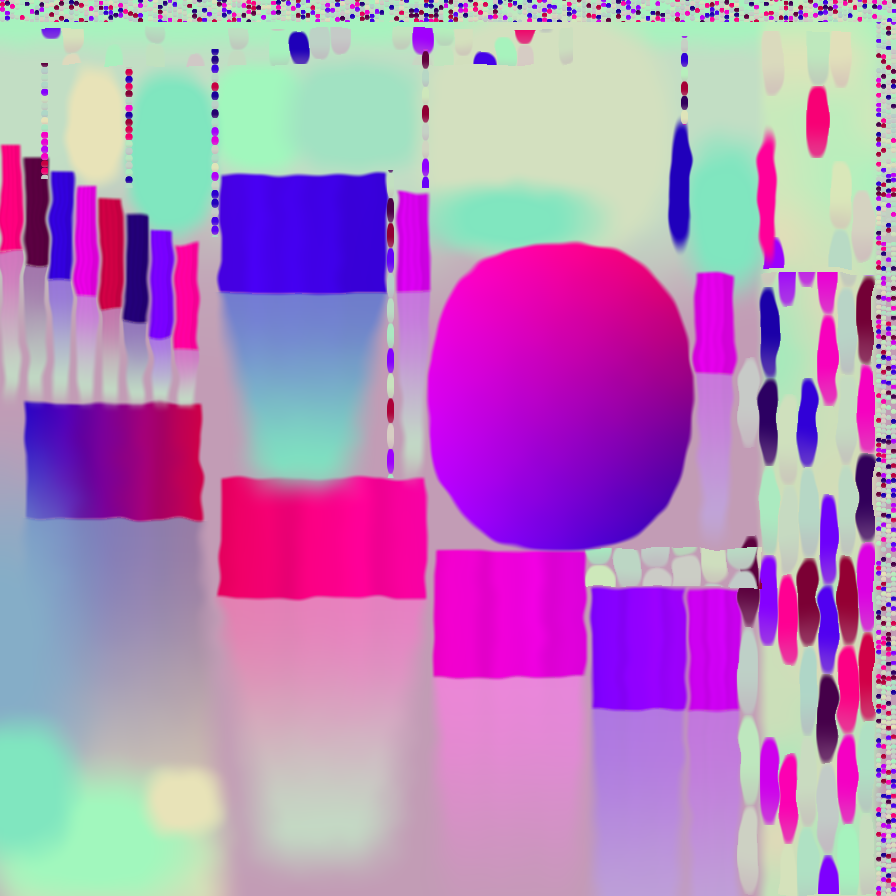
Reproduce this texture map procedurally as a WebGL 1 fragment shader.

```glsl
precision highp float;
// An unwrapped normal map: saturated caps melting into pastel tails, a large
// disc, mint islands and hashed slivers, layered from cones and superellipses.
uniform vec2 u_resolution;

const vec3 MINT = vec3(.63, .97, .74);
const vec3 AQUA = vec3(.5, .9, .75);
const vec3 CREAM = vec3(.91, .89, .72);
const vec3 SAGE = vec3(.76, .87, .77);
const vec3 ROSE = vec3(.76, .61, .71);
const vec3 LILAC = vec3(.75, .65, .84);
const vec3 STEEL = vec3(.52, .68, .78);

float hash(vec2 p) {
  return fract(sin(dot(p, vec2(127.1, 311.7))) * 43758.5);
}

float noise(vec2 p) {
  vec2 i = floor(p), f = fract(p), e = vec2(1, 0);
  f *= f * (3. - 2. * f);
  return mix(mix(hash(i), hash(i + e), f.x), mix(hash(i + e.yx), hash(i + 1.), f.x), f.y);
}

// Saturated hues of surfaces facing away
vec3 wheel(float a) {
  return vec3(.55 + .45 * cos(a), 0, .6 + .4 * sin(a));
}

float band(float x, float lo, float hi, float soft) {
  return smoothstep(lo - soft, lo + soft, x) * (1. - smoothstep(hi - soft, hi + soft, x));
}

// Superellipse of unit radius
float blob(vec2 p, float soft) {
  vec2 q = pow(abs(p) + .0001, vec2(2.5));
  return 1. - smoothstep(1. - soft, 1. + soft, pow(q.x + q.y, .4));
}

// shape = center, radius
vec3 island(vec3 base, vec2 p, vec4 shape, float soft, vec3 color) {
  return mix(base, color, blob((p - shape.xy) / shape.zw, soft));
}

// box = left, cap bottom, right, top; the tail narrows by taper down to end
vec3 cone(vec3 base, vec2 p, vec4 box, float end, float taper, vec2 hues, vec3 upper, vec3 lower) {
  float width = box.z - box.x;
  float u = clamp((p.x - box.x) / width, 0., 1.);
  float t = clamp((box.y - p.y) / (box.y - end), 0., 1.);
  vec3 cap = mix(wheel(hues.x), wheel(hues.y), u);
  cap *= .94 + .12 * noise(vec2(u * 9., p.y * 3.));
  vec3 tail = mix(mix(cap, upper, .72), lower, smoothstep(0., .9, t));
  float inset = .5 * width * taper * t;
  float fade = step(p.y, box.y) * (1. - smoothstep(.75, 1., t));
  base = mix(base, tail, fade * band(p.x, box.x + inset, box.z - inset, width * mix(.04, .2, t)));
  return mix(base, cap, band(p.x, box.x, box.z, .003) * band(p.y, box.y, box.w, .003));
}

// Staggered slivers inside area = left, bottom, right, top
vec3 slivers(vec3 base, vec2 p, vec4 area, vec2 cell, float density, float vivid) {
  vec2 q = (p - area.xy) / cell;
  q.y += hash(vec2(floor(q.x), area.y));
  vec2 id = floor(q) + area.xy * 91.;
  vec3 c = mix(mix(MINT, CREAM, hash(id + 5.)), LILAC, .5 * hash(id + 8.));
  c = mix(c, wheel(6.28 * hash(id + 2.)), step(hash(id + 3.7), vivid));
  c = mix(ROSE, c, .65 + .35 * smoothstep(0., .5, fract(q.y)));
  vec2 inside = step(area.xy, p) * step(p, area.zw);
  float m = blob(fract(q) * 2. - 1., .12) * step(hash(id), density);
  return mix(base, c, m * inside.x * inside.y);
}

vec3 beads(vec3 base, vec2 p, float x, float bottom, float top, float size) {
  return slivers(base, p, vec4(x - .004, bottom, x + .004, top), vec2(.008, size), 1., .55);
}

// Pale upper islands over a rosy ground
vec3 ground(vec2 p) {
  vec3 c = mix(ROSE, SAGE, smoothstep(.64, .86, p.y + .08 * noise(p * 7.)));
  c = mix(c, MINT, smoothstep(.93, .97, p.y) * .8);
  c = island(c, p, vec4(.29, .87, .055, .06), .25, MINT);
  c = island(c, p, vec4(.4, .87, .08, .06), .3, mix(AQUA, SAGE, .5));
  c = island(c, p, vec4(.192, .83, .05, .09), .2, AQUA);
  c = island(c, p, vec4(.107, .86, .032, .065), .2, CREAM);
  c = island(c, p, vec4(.61, .85, .14, .14), .15, mix(CREAM, SAGE, .55));
  c = island(c, p, vec4(.57, .755, .09, .035), .5, AQUA);
  c = mix(c, mix(CREAM, MINT, noise(p * 15.)), band(p.x, .85, .98, .01) * .85);
  return island(c, p, vec4(.81, .76, .045, .08), .4, AQUA);
}

vec3 cones(vec3 c, vec2 p) {
  c = cone(c, p, vec4(.029, .42, .225, .55), -.1, -.3, vec2(2.6, -.9), STEEL, CREAM);
  c = island(c, p, vec4(0, .28, .08, .17), .7, STEEL);
  c = island(c, p, vec4(.1, .06, .12, .07), .5, MINT);
  c = island(c, p, vec4(.02, .12, .06, .07), .35, AQUA);
  c = island(c, p, vec4(.205, .105, .04, .035), .4, CREAM);
  c = cone(c, p, vec4(.245, .333, .476, .466), 0., .5, vec2(-.6, .15), ROSE * 1.15, SAGE);
  c = cone(c, p, vec4(.486, .245, .653, .385), -.1, .1, vec2(.5, .75), ROSE * 1.2, ROSE);
  c = cone(c, p, vec4(.66, .208, .765, .343), -.1, .1, vec2(1.7, 1.4), LILAC, LILAC);
  c = cone(c, p, vec4(.768, .206, .826, .342), -.1, .1, vec2(1), LILAC, LILAC);
  c = cone(c, p, vec4(.245, .672, .431, .805), .43, .55, vec2(2.2, 2.4), STEEL, AQUA);
  c = cone(c, p, vec4(.443, .674, .479, .785), .45, .5, vec2(.9), LILAC, SAGE);
  c = cone(c, p, vec4(.775, .583, .82, .694), .38, .5, vec2(.8), LILAC, LILAC);
  // Row of narrow cones at the left
  for (int i = 0; i < 8; i++) {
    float k = float(i), x = k * .028, top = .84 - .016 * k;
    c = cone(c, p, vec4(x, top - .12, x + .025, top), .54, .4, vec2(-.3 - 1.75 * k), LILAC, SAGE);
  }
  return c;
}

void main() {
  vec2 p = gl_FragCoord.xy / u_resolution;
  vec2 w = p + .006 * (vec2(noise(p * 45.), noise(p * 45. + 19.)) - .5);
  vec3 c = cones(ground(w), w);
  // Packed slivers
  c = slivers(c, w, vec4(.825, 0, .975, .695), vec2(.022, .1), .85, .5);
  c = slivers(c, w, vec4(.85, .7, .975, .965), vec2(.025, .08), .35, .5);
  c = slivers(c, w, vec4(0, .927, .64, .968), vec2(.023, .042), .55, .35);
  c = slivers(c, w, vec4(.653, .345, .85, .388), vec2(.032, .05), 1., .15);
  c = island(c, w, vec4(.759, .795, .012, .07), .15, wheel(2.8));
  c = island(c, w, vec4(.856, .78, .01, .07), .2, wheel(0.));
  // Beaded seams
  c = beads(c, p, .05, .8, .93, .008);
  c = beads(c, p, .144, .79, .925, .008);
  c = beads(c, p, .24, .735, .945, .01);
  c = beads(c, p, .475, .79, .945, .02);
  c = beads(c, p, .436, .467, .81, .028);
  c = beads(c, p, .764, .86, .96, .016);
  // Disc shaded between four corner hues
  vec2 d = (w - vec2(.625, .557)) / vec2(.147, .171);
  vec2 s = clamp(d * .5 + .5, 0., 1.);
  vec3 disc = mix(mix(wheel(1.4), wheel(3.), s.x), mix(wheel(.4), wheel(-.7), s.x), s.y);
  c = mix(c, disc * 1.08, blob(d, .02));
  // Confetti borders
  c = slivers(c, p, vec4(0, .975, 1, 1), vec2(.0055), .85, .4);
  c = slivers(c, p, vec4(.978, 0, 1, .975), vec2(.0055), .85, .4);
  gl_FragColor = vec4(clamp(c, 0., 1.), 1);
}
```
